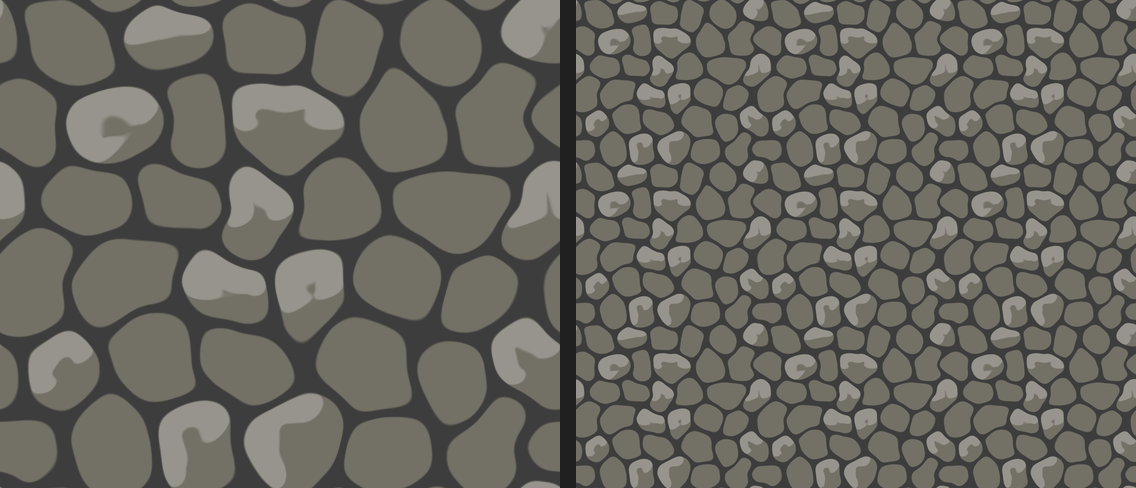
Left, the tile; right, the same tile 3 across and 3 down.
Reproduce this texture procedurally as a WebGL 1 fragment shader.

```glsl
precision highp float;

uniform vec2 u_resolution;

#define CELLS vec2(6.0, 6.0)
#define GAP 0.045
#define ROUNDING 0.16
#define JITTER 0.36
#define WARP 0.14
#define BAND_WIDTH 0.25
#define MORTAR vec3(0.24, 0.24, 0.24)
#define STONE vec3(0.45, 0.44, 0.40)
#define HIGHLIGHT vec3(0.59, 0.58, 0.55)

float hash(vec2 p, float seed) {
  return fract(sin(dot(p, vec2(127.1, 311.7)) + seed * 74.7) * 43758.55);
}

// Value noise that repeats after the given whole number of steps
float wrapNoise(vec2 p, vec2 period, float seed) {
  vec2 i = floor(p);
  vec2 f = fract(p);
  f = f * f * (3.0 - 2.0 * f);
  vec2 lo = mod(i, period);
  vec2 hi = mod(i + 1.0, period);
  float bottom = mix(hash(lo, seed), hash(vec2(hi.x, lo.y), seed), f.x);
  float top = mix(hash(vec2(lo.x, hi.y), seed), hash(hi, seed), f.x);
  return mix(bottom, top, f.y);
}

vec2 polar(float angle, float radius) {
  return radius * vec2(cos(angle), sin(angle));
}

// Distance to a segment from the origin to the arm's tip
float armDistance(vec2 p, vec2 arm) {
  return length(p - arm * clamp(dot(p, arm) / dot(arm, arm), 0.0, 1.0));
}

float smoothMin(float a, float b, float k) {
  float h = max(k - abs(a - b), 0.0) / k;
  return min(a, b) - 0.25 * h * h * k;
}

void main() {
  vec2 stretch = vec2(u_resolution.x / u_resolution.y * CELLS.y / CELLS.x, 1.0);
  float pixel = CELLS.y / u_resolution.y;
  vec2 p = gl_FragCoord.xy / u_resolution * CELLS;

  // Wobble the outlines
  vec2 period = CELLS * 2.0;
  vec2 wobble = vec2(wrapNoise(p * 2.0, period, 1.0), wrapNoise(p * 2.0, period, 2.0));
  p += WARP * (wobble - 0.5);

  // Nearest bent skeleton, and a soft sum over all the others
  vec2 home = floor(p);
  vec2 nearestId = vec2(0.0);
  vec2 nearestOffset = vec2(0.0);
  float nearest = 10.0;
  float crowd = 0.0;
  for (int y = -2; y <= 2; y++) {
    for (int x = -2; x <= 2; x++) {
      vec2 cell = home + vec2(float(x), float(y));
      vec2 id = mod(cell, CELLS);
      vec2 site = cell + 0.5 + JITTER * (vec2(hash(id, 3.0), hash(id, 4.0)) - 0.5);
      site.x += 0.5 * mod(id.y, 2.0) - 0.25;
      vec2 offset = (p - site) * stretch;

      float angle = 6.2832 * hash(id, 5.0);
      float bend = 1.7 + 1.6 * hash(id, 6.0);
      vec2 armA = polar(angle, 0.12 + 0.26 * hash(id, 7.0));
      vec2 armB = polar(angle + bend, 0.12 + 0.26 * hash(id, 8.0));
      float d = smoothMin(armDistance(offset, armA), armDistance(offset, armB), 0.15);
      d -= 0.14 * (hash(id, 9.0) - 0.5);

      crowd += exp(-d / ROUNDING);
      if (d < nearest) {
        nearest = d;
        nearestId = id;
        nearestOffset = offset - 0.3 * (armA + armB);
      }
    }
  }
  float others = max(crowd - exp(-nearest / ROUNDING), 0.000001);
  float inside = 0.5 * (-ROUNDING * log(others) - nearest) - GAP;

  // Round-capped band along the upper left rim of one stone in three
  vec2 group = vec2(floor(nearestId.x / 3.0), nearestId.y);
  float chosen = floor(3.0 * hash(group, 10.0));
  float lit = 1.0 - step(0.5, abs(mod(nearestId.x, 3.0) - chosen));
  float lightAngle = 2.1 + 1.2 * (hash(nearestId, 11.0) - 0.5);
  float past = max(-dot(nearestOffset, polar(lightAngle, 1.0)), 0.0);
  float halfBand = 0.5 * BAND_WIDTH;
  float band = length(vec2(inside - halfBand, past)) - halfBand;

  float stoneMask = smoothstep(-pixel, pixel, inside);
  float lightMask = lit * (1.0 - smoothstep(-pixel, pixel, band));
  vec3 color = mix(STONE, HIGHLIGHT, lightMask);
  gl_FragColor = vec4(mix(MORTAR, color, stoneMask), 1.0);
}
```
